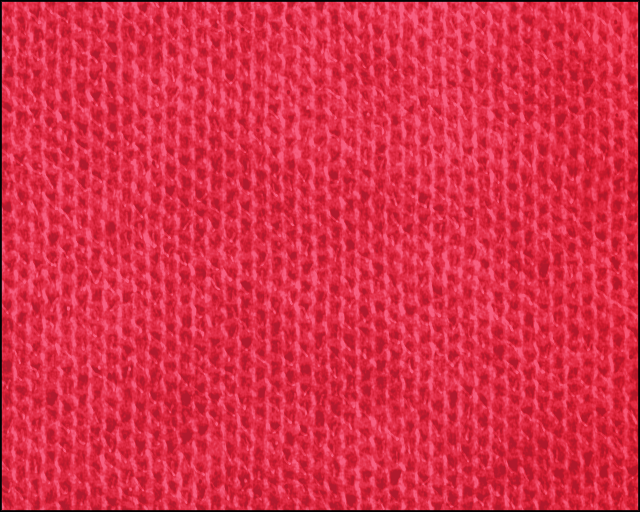
Write a Shadertoy shader that draws this texture.

```glsl
// Red pique knit: short upright rib stitches beside staggered, ragged pits.
// Each cell holds a squarish pit crossed by hooked strands; gradient noise
// bends the grid, frays the yarn and mottles the dye. Thin black frame.

const vec2  STITCHES    = vec2(43.0, 26.0);   // ribs across, pits down
const float COURSE_DROP = 2.5;                // rows lost from left to right
const float FRAME_WIDTH = 0.0034;             // fraction of canvas height
const float RIB_WIDTH   = 0.22;               // fraction of a column
const vec2  PIT_RADIUS  = vec2(0.50, 0.47);   // fraction of a cell
const float STRAND      = 0.14;               // strand half width, in cells
const float WARP        = 0.30;               // slow grid bend, in cells
const float FRAY        = 0.17;               // quick yarn bend, in cells
const float FUZZ        = 0.27;               // brightness of loose fibres
const float GRAIN       = 0.26;               // brightness of finest fibres
const float FLECK_SHARE = 0.03;               // cells carrying a fleck

const vec3 SHADOW_RED = vec3(0.70, 0.10, 0.18);
const vec3 DEEP_RED   = vec3(0.81, 0.11, 0.19);
const vec3 YARN_RED   = vec3(0.89, 0.18, 0.28);
const vec3 RIB_PINK   = vec3(0.97, 0.37, 0.50);
const vec3 FRAME_DARK = vec3(0.00, 0.01, 0.01);

vec2 hash2(vec2 p) {
    vec3 q = fract(p.xyx * vec3(0.1031, 0.1030, 0.0973));
    q += dot(q, q.yzx + 33.33);
    return fract((q.xx + q.yz) * q.zy);
}

float gradientAt(vec2 corner, vec2 offset) {
    float angle = 6.2832 * hash2(corner).x;
    return dot(vec2(cos(angle), sin(angle)), offset);
}

// Gradient noise, roughly -0.7 to 0.7
float noise(vec2 p) {
    vec2 i = floor(p), f = fract(p);
    vec2 u = f * f * f * (f * (f * 6.0 - 15.0) + 10.0);
    vec2 e = vec2(1.0, 0.0);
    return mix(mix(gradientAt(i, f), gradientAt(i + e, f - e), u.x),
               mix(gradientAt(i + e.yx, f - e.yx), gradientAt(i + 1.0, f - 1.0), u.x), u.y);
}

float fbm(vec2 p) {
    float sum = 0.0, gain = 1.0;
    for (int i = 0; i < 3; i++) {
        sum += gain * noise(p);
        p = p * 2.03 + 17.3;
        gain *= 0.65;
    }
    return sum;
}

float segmentDistance(vec2 p, vec2 a, vec2 b) {
    vec2 ab = b - a;
    return length(p - a - ab * clamp(dot(p - a, ab) / dot(ab, ab), 0.0, 1.0));
}

// Soft-edged yarn of the given half width
float yarn(float d, float halfWidth) {
    return 1.0 - smoothstep(0.2 * halfWidth, halfWidth, abs(d));
}

// Rib on every column boundary, broken into one stitch per pit
float ribLight(vec2 g) {
    float index = floor(g.x + 0.5);
    float beat = 0.5 - 0.5 * cos(6.2832 * (g.y + 0.5 * index));
    float stitch = smoothstep(0.08, 0.6, beat);
    float strength = 0.22 + 0.68 * stitch + 0.75 * noise(vec2(index * 5.7 + 0.4, g.y * 1.3));
    float lean = 0.08 * sin(6.2832 * (g.y + 0.5 * index));
    return yarn(g.x - index - lean, RIB_WIDTH) * clamp(strength, 0.0, 1.2);
}

// Pit and hooked strands of one staggered cell, as a signed brightness
float stitchLight(vec2 g) {
    float column = floor(g.x);
    g.y += 0.5 * mod(column, 2.0);
    vec2 cell = vec2(column, floor(g.y));
    vec2 rnd = hash2(cell + 3.7), vary = hash2(cell + 57.1);
    vec2 q = fract(g) - 0.5;
    vec2 s = q + (rnd - 0.5) * vec2(0.12, 0.18);

    // Squarish pit, deepest under its upper right rim
    vec2 r = s / (PIT_RADIUS * mix(0.85, 1.1, vary.x));
    float pit = 1.0 - smoothstep(0.35, 1.0, sqrt(length(r * r)));
    float crease = 1.0 - smoothstep(0.1, 1.0, length((s - vec2(0.12, 0.1)) / vec2(0.2, 0.25)));

    // Strand slanting off the left rib, then hooking back up
    vec2 heel = vec2(mix(-0.05, 0.25, vary.y), -0.32);
    float slant = yarn(segmentDistance(s, vec2(-0.45, 0.12), heel), STRAND);
    float hook = yarn(segmentDistance(s, heel, vec2(mix(-0.1, 0.4, rnd.y), 0.12)), STRAND);

    vec2 rim = 1.0 - smoothstep(vec2(0.40), vec2(0.5), abs(q));
    float light = 0.48 * slant * rnd.x + 0.38 * hook * vary.x;
    return rim.x * rim.y * (light - 0.18 * crease * vary.y - pit * mix(0.26, 0.46, rnd.y));
}

// Sparse specks of lint: mostly dark, some pale
float fleck(vec2 g) {
    vec2 rnd = hash2(floor(g) + 91.0);
    float spot = 1.0 - smoothstep(0.04, 0.16, length(fract(g) - 0.3 - 0.4 * rnd.y));
    return step(1.0 - FLECK_SHARE, rnd.x) * spot * (rnd.y > 0.75 ? 0.6 : -0.6);
}

void mainImage(out vec4 fragColor, in vec2 fragCoord) {
    vec2 uv = fragCoord / iResolution.xy;
    float aspect = iResolution.x / iResolution.y;
    vec2 p = vec2(uv.x * aspect, uv.y);

    // Tilted courses on a bent grid, then frayed yarn
    vec2 g = uv * STITCHES + vec2(0.0, COURSE_DROP * uv.x);
    g += WARP * vec2(noise(p * 5.0), noise(p * 6.0 + 40.0));
    vec2 frayed = g + FRAY * vec2(noise(g * 1.7 + 5.0), 1.6 * noise(g * 1.5 + 70.0));

    // Relief, fuzz, mottling and light falling from the top
    float tone = 0.51 + 0.40 * ribLight(frayed) + stitchLight(frayed);
    tone += FUZZ * fbm(g * vec2(2.4, 1.9)) + GRAIN * noise(g * vec2(5.7, 6.3));
    tone += 0.17 * fbm(p * 4.0 + 11.0) + 0.16 * (uv.y - 0.5);
    tone = clamp(tone + fleck(g), 0.0, 1.0);

    // Dye ramp, more saturated toward the right edge
    vec3 color = mix(SHADOW_RED, DEEP_RED, smoothstep(0.0, 0.32, tone));
    color = mix(color, YARN_RED, smoothstep(0.22, 0.54, tone));
    color = mix(color, RIB_PINK, smoothstep(0.46, 1.0, tone));
    color.gb *= 1.0 - 0.10 * smoothstep(0.7, 1.0, uv.x);

    // Frame
    vec2 edge = min(p, vec2(aspect, 1.0) - p);
    float pixel = 1.0 / iResolution.y;
    float cloth = smoothstep(-0.5 * pixel, 0.5 * pixel, min(edge.x, edge.y) - FRAME_WIDTH);
    fragColor = vec4(mix(FRAME_DARK, color, cloth), 1.0);
}
```
